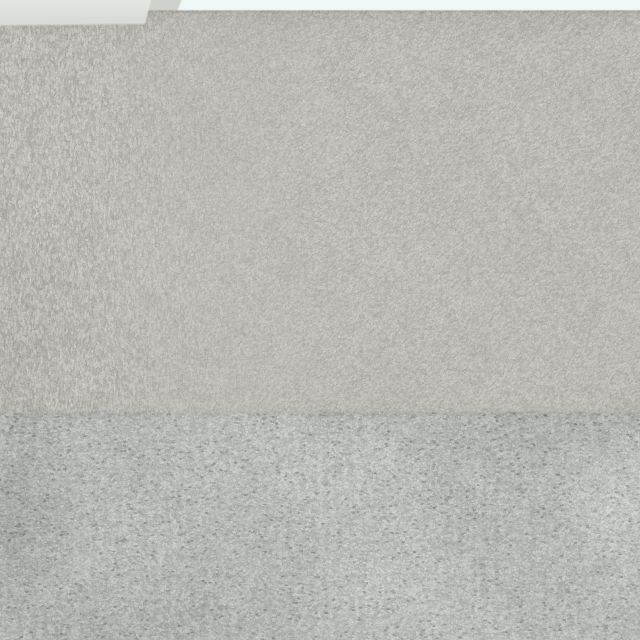
Give the GLSL for this texture, as a Shadertoy shader.

```glsl
vec2 hash2(vec2 p) {
    vec3 q = fract(p.xyx * vec3(0.1031, 0.1030, 0.0973));
    q += dot(q, q.yzx + 33.33);
    return fract((q.xx + q.yz) * q.zy);
}

// Nearest scattered centre: x is its distance, y its random tone
vec2 cellular(vec2 p) {
    vec2 cell = floor(p), local = fract(p);
    vec2 nearest = vec2(4.0, 0.0);
    for (int y = -1; y <= 1; y++)
        for (int x = -1; x <= 1; x++) {
            vec2 o = vec2(x, y);
            vec2 h = hash2(cell + o + 400.0);
            vec2 d = o + h - local;
            float tone = fract(h.x * 17.3 + h.y * 31.7);
            if (dot(d, d) < nearest.x) nearest = vec2(dot(d, d), tone);
        }
    return vec2(sqrt(nearest.x), nearest.y);
}

// Single strand brightness around zero, rounded and randomly toned
float strands(vec2 p) {
    vec2 c = cellular(p);
    return 0.4 * (0.47 - c.x) + 0.6 * (c.y - 0.5);
}

// Layered, warped sines: soft blotches around zero
float blotches(vec2 p) {
    float sum = 0.0, amp = 0.5;
    for (int i = 0; i < 5; i++) {
        p += 0.6 * sin(p.yx * 1.3 + float(i) * 1.7);
        sum += amp * sin(p.x) * sin(p.y + 0.8);
        p = mat2(0.8, 0.6, -0.6, 0.8) * p * 1.9;
        amp *= 0.62;
    }
    return sum;
}

float glow(vec2 p, vec2 centre, vec2 radius) {
    vec2 d = (p - centre) / radius;
    return exp(-dot(d, d));
}

// Short warm pile: upright strokes at left, leaning strokes at right
vec3 upperPile(vec2 p) {
    vec2 lean = mat2(0.8, -0.6, 0.6, 0.8) * p;
    float upright = strands(p * vec2(330.0, 150.0));
    float slanted = strands(lean * vec2(190.0, 340.0));
    float fibre = mix(upright, slanted, smoothstep(0.1, 0.6, p.x));
    float fine = strands(p * 390.0 + 17.0);
    float shade = fibre * mix(0.16, 0.11, smoothstep(0.0, 0.5, p.x)) + fine * 0.09;
    shade += 0.009 * blotches(p * 17.0) + 0.009 * blotches(p * 70.0 + 4.0);
    shade += 0.010 * glow(p, vec2(0.5, 0.68), vec2(0.45, 0.3));
    shade -= 0.025 * glow(p, vec2(0.0, 0.42), vec2(0.12, 0.2));
    shade -= 0.02 * smoothstep(0.93, 0.985, p.y);
    return vec3(0.724, 0.718, 0.692) + shade;
}

// Cool woven pile: faint columns, rows and sparse dark flecks
vec3 lowerPile(vec2 p) {
    vec2 q = p + 0.0012 * sin(p.yx * vec2(70.0, 90.0));
    float grain = strands(q * vec2(220.0, 310.0));
    float fine = strands(q * vec2(380.0, 360.0) + 31.0);
    vec2 dash = cellular(q * vec2(115.0, 190.0) + 9.0);
    float fleck = smoothstep(0.5, 0.15, dash.x) * smoothstep(0.72, 0.95, dash.y);
    float weave = sin(q.x * 330.0) * (0.6 + 0.4 * sin(q.x * 23.0 + 3.0 * sin(q.y * 9.0)));
    float shade = grain * 0.15 + fine * 0.09 - fleck * 0.12 + weave * 0.012;
    shade += sin(q.y * 480.0) * 0.006;
    shade += 0.022 * blotches(p * vec2(16.0, 13.0) + 2.0) + 0.016 * blotches(p * 65.0);
    // Brushed light and dark patches
    shade += 0.03 * glow(p, vec2(0.52, 0.27), vec2(0.17, 0.09));
    shade += 0.035 * glow(p, vec2(0.96, 0.22), vec2(0.08, 0.08));
    shade += 0.025 * glow(p, vec2(0.65, 0.07), vec2(0.14, 0.08));
    shade -= 0.05 * glow(p, vec2(0.02, 0.22), vec2(0.08, 0.12));
    shade -= 0.03 * glow(p, vec2(0.78, 0.33), vec2(0.14, 0.05));
    shade -= 0.03 * glow(p, vec2(0.2, 0.02), vec2(0.25, 0.07));
    return vec3(0.708, 0.72, 0.703) + shade;
}

void mainImage(out vec4 fragColor, in vec2 fragCoord) {
    vec2 p = fragCoord / iResolution.xy;
    float aa = 1.2 / iResolution.y;

    // Two piles meeting at a ragged seam
    float seam = 0.356 + 0.002 * sin(p.x * 47.0) * sin(p.x * 131.0);
    vec3 col = mix(lowerPile(p), upperPile(p), smoothstep(-0.003, 0.003, p.y - seam));
    col -= 0.04 * exp(-abs(p.y - seam + 0.002) / 0.005);

    // Bright strip along the top, with a slanted left end
    float strip = smoothstep(-aa, aa, p.y - 0.984);
    col -= 0.05 * exp(-abs(p.y - 0.982) / 0.003) * step(0.22, p.x);
    float whiteEnd = 0.277 + 0.4 * (p.y - 0.983);
    vec3 trim = mix(vec3(0.81, 0.82, 0.80), vec3(0.94, 0.97, 0.97),
                    smoothstep(-0.002, 0.002, p.x - whiteEnd));
    col = mix(col, trim, strip);

    // Pale block in the upper left corner
    float base = 0.960 + 0.01 * p.x;
    float blockEnd = 0.226 + 0.25 * (p.y - 0.96);
    float inside = smoothstep(aa, -aa, p.x - blockEnd);
    col -= 0.04 * inside * exp(-abs(p.y - base) / 0.004);
    vec3 block = vec3(0.85, 0.86, 0.84) + 0.04 * smoothstep(0.965, 1.0, p.y);
    col = mix(col, block, inside * smoothstep(-0.003, 0.003, p.y - base));

    fragColor = vec4(clamp(col, 0.0, 1.0), 1.0);
}
```
